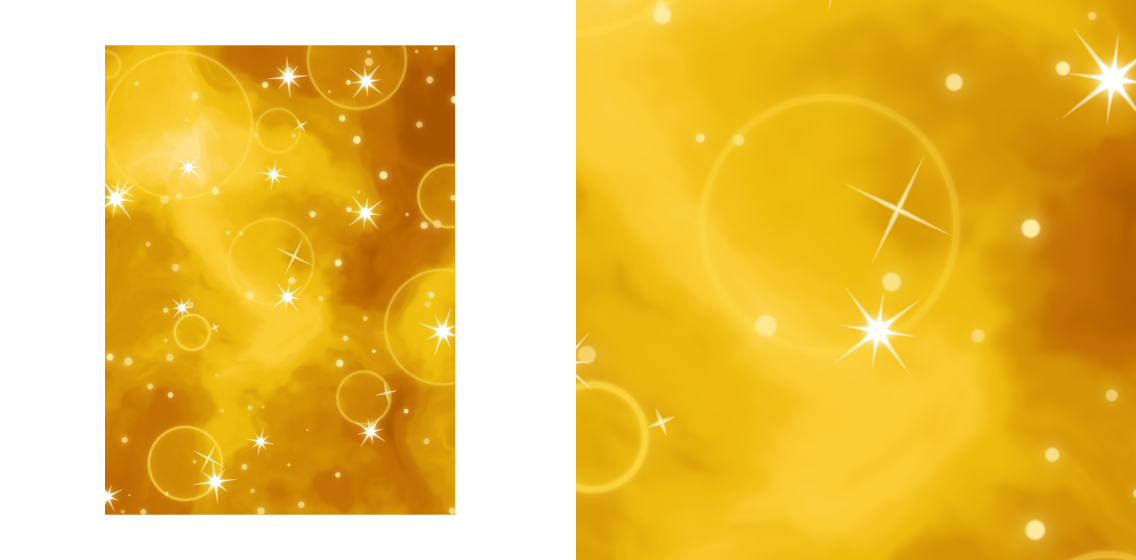
Left, the full canvas; right, a detail of the centre.
Reproduce this background procedurally as a WebGL 1 fragment shader.

```glsl
precision highp float;
uniform vec2 u_resolution;

#define PANEL_MIN vec2(0.1875, 0.081)
#define PANEL_MAX vec2(0.8125, 0.919)
#define CLOUD_CELLS 5.0
#define CLOUD_CONTRAST 1.05
#define CLOUD_WARP 0.11
#define BUBBLES 10
#define DOTS 76
#define STARS 13
#define SPARKLES 6
#define CREAM vec3(1.0, 0.93, 0.64)

// Low-discrepancy step for an even scatter
const vec2 SPREAD = vec2(0.7549, 0.5698);

float hash(vec2 p) {
  return fract(sin(dot(p, vec2(127.1, 311.7))) * 43758.55);
}

vec2 hash2(float n) {
  return vec2(hash(vec2(n, 3.7)), hash(vec2(n, 9.2)));
}

// Value noise that wraps after a whole number of cells
float noise(vec2 p, float cells) {
  vec2 i = floor(p), f = fract(p);
  f = f * f * f * (f * (f * 6.0 - 15.0) + 10.0);
  vec2 a = mod(i, cells), b = mod(i + 1.0, cells);
  return mix(mix(hash(a), hash(vec2(b.x, a.y)), f.x),
             mix(hash(vec2(a.x, b.y)), hash(b), f.x), f.y);
}

float fbm(vec2 uv) {
  float sum = 0.0, gain = 0.5, cells = CLOUD_CELLS;
  for (int i = 0; i < 5; i++) {
    sum += gain * noise(uv * cells, cells);
    gain *= 0.46;
    cells *= 2.0;
  }
  return sum;
}

float blob(vec2 p, vec2 center, vec2 size) {
  vec2 d = (p - center) / size;
  return exp(-dot(d, d));
}

vec3 goldRamp(float t) {
  vec3 c = mix(vec3(0.66, 0.34, 0.0), vec3(0.76, 0.44, 0.01), smoothstep(0.0, 0.25, t));
  c = mix(c, vec3(0.83, 0.58, 0.02), smoothstep(0.25, 0.46, t));
  c = mix(c, vec3(0.93, 0.73, 0.05), smoothstep(0.46, 0.66, t));
  c = mix(c, vec3(0.98, 0.80, 0.2), smoothstep(0.66, 0.86, t));
  return mix(c, vec3(1.0, 0.88, 0.54), smoothstep(0.86, 1.08, t));
}

vec3 clouds(vec2 uv, vec2 p) {
  vec2 warp = vec2(fbm(uv + 0.37), fbm(uv + 0.71)) - 0.48;
  vec2 w = p + warp * 0.4;
  float t = 0.5 + CLOUD_CONTRAST * (fbm(uv + warp * CLOUD_WARP * 4.0) - 0.48);
  // Broad light and dark masses
  t += 0.24 * blob(w, vec2(0.15, 0.62), vec2(0.3, 0.22));
  t += 0.34 * blob(w, vec2(0.3, 0.72), vec2(0.27, 0.08));
  t += 0.26 * blob(w, vec2(0.42, 0.42), vec2(0.25, 0.13));
  t += 0.1 * blob(w, vec2(0.4, 0.22), vec2(0.3, 0.12));
  t -= 0.28 * blob(w, vec2(0.88, 0.8), vec2(0.36, 0.25));
  t -= 0.26 * blob(w, vec2(0.6, 0.56), vec2(0.17, 0.1));
  t -= 0.28 * blob(w, vec2(0.75, 0.2), vec2(0.24, 0.11));
  t -= 0.16 * blob(w, vec2(0.05, 0.05), vec2(0.25, 0.16));
  return goldRamp(t);
}

// Tapered beam along the x axis
float beam(vec2 d, float len, float width, float px) {
  float taper = max(1.0 - abs(d.x) / len, 0.0);
  return (1.0 - smoothstep(0.0, width * taper + px, abs(d.y))) * sqrt(taper);
}

float crossBeams(vec2 d, float len, float width, float px) {
  return max(beam(d, len, width, px), beam(d.yx, len, width, px));
}

vec2 turn(vec2 d, float angle) {
  float c = cos(angle), s = sin(angle);
  return vec2(c * d.x - s * d.y, s * d.x + c * d.y);
}

void main() {
  vec2 uv = gl_FragCoord.xy / u_resolution;
  float px = 1.0 / min(u_resolution.x, u_resolution.y);
  vec2 size = PANEL_MAX - PANEL_MIN;
  vec3 color = clouds(uv, (uv - PANEL_MIN) / size);

  // Translucent bubbles with bright rims
  for (int i = 0; i < BUBBLES; i++) {
    float n = float(i);
    vec2 center = PANEL_MIN + size * fract(vec2(0.21, 0.83) + n * SPREAD);
    float radius = mix(0.131, 0.024, pow(n / float(BUBBLES - 1), 0.6));
    float edge = length(uv - center) - radius;
    float inside = 1.0 - smoothstep(-px, px, edge);
    float rim = exp(-pow(edge / 0.0022, 2.0)) + 0.35 * exp(-abs(edge) / 0.006);
    float strength = mix(0.4, 0.75, hash2(n + 40.0).x);
    color = mix(color, max(color, vec3(0.95, 0.78, 0.03)), inside * 0.4 * strength);
    color = mix(color, vec3(1.0, 0.87, 0.3), min(rim, 1.0) * strength);
  }

  // Soft round lights
  for (int i = 0; i < DOTS; i++) {
    float n = float(i);
    vec2 r = hash2(n + 80.0);
    vec2 center = PANEL_MIN + size * fract(n * SPREAD + 0.2 * r);
    float radius = mix(0.0015, 0.0085, r.x);
    float d = length(uv - center);
    float disc = 1.0 - smoothstep(radius * 0.6, radius + px, d);
    float halo = 0.3 * exp(-pow(d / (radius * 1.5), 2.0));
    color = mix(color, CREAM, max(disc, halo) * mix(0.5, 1.0, r.y));
  }

  // Glowing stars with long and short beams
  for (int i = 0; i < STARS; i++) {
    float n = float(i);
    vec2 r = hash2(n + 200.0);
    vec2 center = PANEL_MIN + size * fract(vec2(0.41, 0.87) + n * SPREAD + 0.12 * r);
    vec2 d = turn(uv - center, r.x * 1.57);
    float len = mix(0.024, 0.052, r.y);
    float glow = exp(-dot(d, d) / (len * len * 0.18));
    float core = exp(-dot(d, d) / (len * len * 0.045));
    float rays = crossBeams(d, len, len * 0.075, px);
    rays = max(rays, crossBeams(turn(d, 0.785), len * 0.72, len * 0.06, px));
    color = mix(color, vec3(1.0, 0.82, 0.2), glow * 0.6);
    color = mix(color, vec3(1.0), clamp(rays + core * 1.3, 0.0, 1.0));
  }

  // Fine four-armed sparkles
  for (int i = 0; i < SPARKLES; i++) {
    float n = float(i);
    vec2 r = hash2(n + 310.0);
    vec2 center = PANEL_MIN + size * fract(vec2(0.54, 0.55) + n * SPREAD);
    float len = mix(0.036, 0.009, n / float(SPARKLES - 1));
    float rays = crossBeams(turn(uv - center, 0.4 + r.x), len, 0.0022, px);
    color = mix(color, vec3(1.0, 0.97, 0.8), rays * 0.95);
  }

  // White margin around the panel
  vec2 inset = min(uv - PANEL_MIN, PANEL_MAX - uv);
  float panel = smoothstep(-0.5 * px, 0.5 * px, min(inset.x, inset.y));
  gl_FragColor = vec4(mix(vec3(1.0), color, panel), 1.0);
}
```
